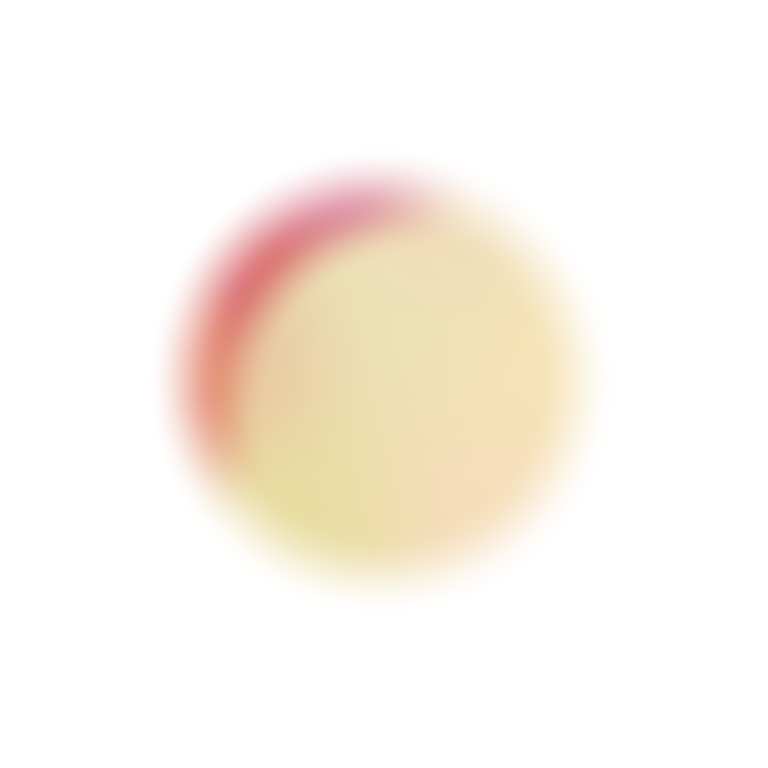
This background is drawn by a Shadertoy shader. Its source:

```glsl
// A soft blurred orb on white: cream, straw and peach tints melt together
// inside a feathered disc, with a rose crescent along its upper left rim.
// Tints are Gaussian-weighted spots; the crescent is an offset disc's outside.

const vec3 WHITE  = vec3(1.0);
const vec3 CREAM  = vec3(0.925, 0.885, 0.710);
const vec3 STRAW  = vec3(0.910, 0.865, 0.630);
const vec3 PEACH  = vec3(0.965, 0.865, 0.730);
const vec3 HONEY  = vec3(0.965, 0.890, 0.710);
const vec3 SAND   = vec3(0.945, 0.865, 0.730);
const vec3 TAN    = vec3(0.910, 0.770, 0.620);
const vec3 SALMON = vec3(0.880, 0.490, 0.390);
const vec3 ROSE   = vec3(0.840, 0.380, 0.400);
const vec3 PINK   = vec3(0.840, 0.460, 0.560);

const vec2 ORB_CENTER = vec2(-0.002, 0.003);
const float ORB_RADIUS = 0.25;

// Colour in rgb and its Gaussian weight in a
vec4 tintSpot(vec2 p, vec2 center, float spread, vec3 tint) {
    vec2 d = (p - center) / spread;
    float weight = exp(-dot(d, d));
    return vec4(tint * weight, weight);
}

// Weighted mean of the tints inside the orb
vec3 orbBody(vec2 p) {
    vec4 sum = tintSpot(p, vec2(0.0, 0.25), 0.5, CREAM)
             + tintSpot(p, vec2(-0.35, -0.65), 0.5, STRAW)
             + tintSpot(p, vec2(0.42, -0.60), 0.5, PEACH)
             + tintSpot(p, vec2(0.85, 0.05), 0.5, HONEY)
             + tintSpot(p, vec2(0.35, 0.80), 0.4, SAND)
             + tintSpot(p, vec2(-0.70, 0.12), 0.4, TAN);
    return sum.rgb / max(sum.a, 1e-6);
}

// Strength of the rim shade that faces a given direction
float crescent(vec2 p, vec2 facing) {
    float rim = smoothstep(0.78, 1.16, length(p + 0.22 * facing));
    float side = dot(p / max(length(p), 1e-4), facing);
    return rim * smoothstep(0.1, 0.8, side);
}

// Salmon at the left, rose at the shoulder, pink at the top
vec3 crescentTint(vec2 p) {
    float turn = p.x + p.y;
    vec3 lower = mix(SALMON, ROSE, smoothstep(-0.85, -0.2, turn));
    return mix(lower, PINK, smoothstep(0.0, 0.75, turn));
}

void mainImage(out vec4 fragColor, in vec2 fragCoord) {
    float side = min(iResolution.x, iResolution.y);
    vec2 uv = (fragCoord - 0.5 * iResolution.xy) / side;
    vec2 p = (uv - ORB_CENTER) / ORB_RADIUS;

    vec3 orb = mix(orbBody(p), crescentTint(p), crescent(p, vec2(-0.8, 0.6)));

    // Feathered edge over the white ground
    float coverage = 1.0 - smoothstep(0.78, 1.23, length(p));
    fragColor = vec4(mix(WHITE, orb, coverage), 1.0);
}
```
